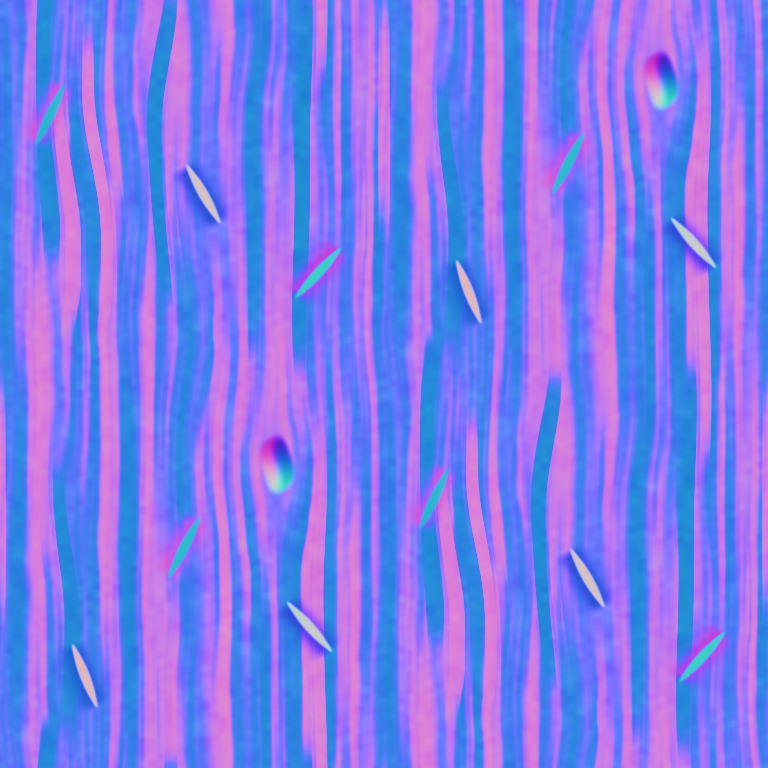
Give the GLSL for this texture map, as a WebGL 1 fragment shader.

```glsl
precision highp float;
uniform vec2 u_resolution;

#define KNOT_CENTER vec2(0.361, 0.395)
#define KNOT_RADII vec2(0.022, 0.037)
#define SPLINTERS 6
#define SPLINTER_LENGTH 0.047
#define SPLINTER_WIDTH 0.0085
#define BROAD_RELIEF 0.95
#define MID_RELIEF 0.7
#define FINE_RELIEF 0.32
#define STRAND_RELIEF 1.6
#define GRAIN_SWAY 0.009
#define STRAND_SWAY 0.02
#define STEEPEST 1.4

float hash(vec2 p) {
  return fract(sin(dot(p, vec2(127.1, 311.7))) * 43758.5453);
}

// Shortest offset in a tile that repeats every half step along the diagonal
vec2 foldOffset(vec2 d) {
  d -= 0.5 * floor(d.y * 2.0 + 0.5);
  d.x -= floor(d.x + 0.5);
  return d;
}

// Random height of a cell, repeating like the tile; cells counts per half tile
float cellHeight(vec2 id, vec2 cells) {
  id -= cells * floor(id.y / cells.y);
  id.x = mod(id.x, 2.0 * cells.x);
  return hash(id + cells * 1.37);
}

// Slope between neighbouring heights, so that rises and falls alternate
float cellSlope(vec2 id, vec2 cells) {
  return 1.4 * (cellHeight(id + vec2(1.0, 0.0), cells) - cellHeight(id, cells));
}

// One fibre column, smooth along its length and staggered in groups
float fibre(float column, float y, vec2 cells) {
  y += hash(vec2(mod(column, cells.x), cells.x));
  float row = floor(y);
  return mix(cellSlope(vec2(column, row), cells),
             cellSlope(vec2(column, row + 1.0), cells),
             smoothstep(0.1, 0.9, y - row));
}

// Fibre slopes around zero; a larger edge gives flatter, crisper stripes
float fibres(vec2 uv, vec2 cells, float edge) {
  vec2 p = uv * 2.0 * cells;
  float column = floor(p.x);
  return mix(fibre(column, p.y, cells), fibre(column + 1.0, p.y, cells),
             smoothstep(edge, 1.0 - edge, p.x - column));
}

// Long straight grain, crossed by slightly slanted strands, parted by the knot
vec2 grainTilt(vec2 uv, vec2 knotOffset) {
  vec2 reach = knotOffset / vec2(0.045, 0.085);
  vec2 p = uv;
  p.x -= 0.6 * knotOffset.x * exp(-dot(reach, reach));
  vec2 q = p;
  p.x += GRAIN_SWAY * fibres(uv, vec2(6.0, 3.0), 0.0);
  p.x += 0.0015 * fibres(uv, vec2(14.0, 13.0), 0.0);
  q.x += STRAND_SWAY * fibres(uv + 0.13, vec2(4.0, 2.0), 0.0);

  float slope = BROAD_RELIEF * fibres(p, vec2(21.0, 1.0), 0.28)
              + MID_RELIEF * fibres(p, vec2(41.0, 2.0), 0.2);
  float strand = fibres(q, vec2(24.0, 1.0), 0.28);
  float cover = smoothstep(0.45, 0.8, abs(strand));
  slope = mix(slope, STRAND_RELIEF * strand, 0.85 * cover);
  slope += FINE_RELIEF * fibres(p, vec2(83.0, 4.0), 0.1);
  slope = STEEPEST * slope / sqrt(1.0 + slope * slope);
  slope = (slope < 0.0 ? 0.88 : 1.0) * slope - 0.04;

  float rough = 0.08 * fibres(uv, vec2(17.0, 21.0), 0.0)
              + 0.07 * fibres(uv, vec2(43.0, 53.0), 0.0);
  float rise = 0.13 * min(slope * slope, 1.5) - 0.05 * slope - 0.08;
  return vec2(slope + 0.5 * rough, rise + rough);
}

// Slanted splinter: a lit pointed sliver with an opposite tilt on its flanks
vec2 addSplinter(vec2 tilt, vec2 d, float lean, float strength) {
  vec2 axis = vec2(sin(lean), cos(lean));
  vec2 facing = sign(lean) * vec2(-axis.y, axis.x);
  float along = dot(d, axis) / SPLINTER_LENGTH;
  float across = dot(d, facing) / SPLINTER_WIDTH;
  float taper = max(1.0 - along * along, 0.0);
  float shifted = across - 0.35 * sign(lean);
  float flank = exp(-0.3 * shifted * shifted) * smoothstep(0.0, 0.6, taper);
  float core = smoothstep(0.35, -0.35, abs(across) - 0.7 * taper)
             * smoothstep(0.0, 0.3, taper);
  tilt = mix(tilt, -1.3 * facing, flank * strength);
  return mix(tilt, 1.8 * facing + vec2(0.0, 0.3), core * strength);
}

// Oval dent whose walls lean toward its middle
vec2 addKnot(vec2 tilt, vec2 d) {
  vec2 r = d / KNOT_RADII;
  r.x += 0.15 * sin(3.0 * r.y);
  float inside = 1.0 - smoothstep(0.65, 1.15, length(r));
  vec2 wall = vec2(-1.2 * clamp(r.x * 3.0, -1.0, 1.0), -1.9 * r.y);
  return mix(tilt, wall, inside);
}

void main() {
  vec2 uv = gl_FragCoord.xy / u_resolution;
  vec2 knotOffset = foldOffset(uv - KNOT_CENTER);
  vec2 tilt = grainTilt(uv, knotOffset);

  for (int i = 0; i < SPLINTERS; i++) {
    float n = float(i);
    float random = hash(vec2(n, 4.7));
    vec2 center = vec2((n + 0.3 + 0.4 * random) / float(SPLINTERS),
                       0.12 + 0.27 * fract(n * 0.618));
    float side = mod(n, 2.0) * 2.0 - 1.0;
    float lean = side * mix(0.3, 0.78, hash(vec2(n, 9.2)));
    float strength = mix(0.7, 1.0, random);
    tilt = addSplinter(tilt, foldOffset(uv - center), lean, strength);
  }
  tilt = addKnot(tilt, knotOffset);

  vec3 normal = normalize(vec3(tilt, 1.0));
  gl_FragColor = vec4(normal * 0.5 + 0.5, 1.0);
}
```
